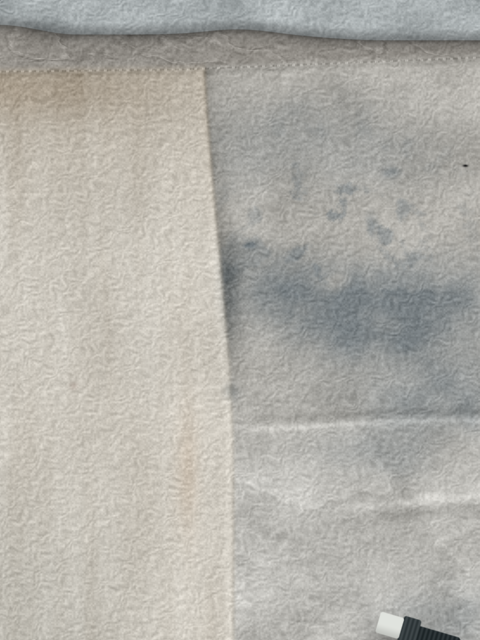
This texture is drawn by a WebGL 1 fragment shader. Its source:

```glsl
precision highp float;
// Worn suede upholstery: a clean beige panel beside a blotchy stained one, under a rolled hem.
uniform vec2 u_resolution;

float hash(vec2 p) {
  vec3 q = fract(vec3(p.xyx) * 0.1031);
  q += dot(q, q.yzx + 33.33);
  return fract((q.x + q.y) * q.z);
}

float noise(vec2 p) {
  vec2 i = floor(p), f = fract(p);
  f = f * f * (3.0 - 2.0 * f);
  return mix(mix(hash(i), hash(i + vec2(1.0, 0.0)), f.x),
             mix(hash(i + vec2(0.0, 1.0)), hash(i + 1.0), f.x), f.y);
}

float fbm(vec2 p) {
  float sum = 0.0, amp = 0.5;
  for (int i = 0; i < 5; i++) {
    sum += amp * noise(p);
    p = mat2(1.6, 1.2, -1.2, 1.6) * p + 7.3;
    amp *= 0.5;
  }
  return sum;
}

float blob(vec2 p, vec2 center, vec2 radius) {
  vec2 d = (p - center) / radius;
  return exp(-dot(d, d));
}

float line(float d, float width) { return exp(-d * d / (width * width)); }

float boxDist(vec2 p, vec2 size, float corner) {
  vec2 d = abs(p) - size + corner;
  return length(max(d, 0.0)) + min(max(d.x, d.y), 0.0) - corner;
}

float fill(float d, float px) { return 1.0 - smoothstep(-px, px, d); }

// Embossed nap of the cloth, lit from the upper left
float grain(vec2 p) {
  vec2 g = p * vec2(165.0, 210.0) + 2.0 * noise(p * 60.0);
  float relief = noise(g) - noise(g + vec2(0.55, 0.7));
  return relief * 0.085 + (noise(p * 370.0) - 0.5) * 0.07;
}

// Fine diagonal creases
float creases(vec2 p, float scale) {
  vec2 q = vec2(p.x + 0.7 * p.y, p.y - 0.35 * p.x) * vec2(scale * 0.45, scale);
  float ridge = fbm(q) - 0.48;
  return line(ridge, 0.025) - line(ridge - 0.045, 0.03);
}

vec3 cleanPanel(vec2 p) {
  vec3 c = mix(vec3(0.70, 0.67, 0.62), vec3(0.785, 0.765, 0.725), smoothstep(0.1, 0.42, p.y));
  c = mix(c, vec3(0.72, 0.71, 0.675), 0.7 * smoothstep(0.62, 1.0, p.y) * smoothstep(0.36, 0.0, p.x));
  c += 0.025 * line(p.x - 0.29, 0.05) * smoothstep(0.15, 0.3, p.y);
  c -= vec3(0.06, 0.075, 0.09) * blob(p, vec2(0.05, 0.14), vec2(0.17, 0.045));
  c -= vec3(0.04, 0.065, 0.085) * blob(p, vec2(0.293, 0.74), vec2(0.018, 0.10));
  c -= vec3(0.08, 0.10, 0.10) * blob(p, vec2(0.115, 0.603), vec2(0.006));
  float brushed = fbm(vec2(p.x * 42.0, p.y * 4.0)) - 0.48;
  return c + brushed * vec3(0.08, 0.09, 0.10) + (fbm(p * 9.0) - 0.48) * 0.06;
}

float stains(vec2 p) {
  vec2 w = p + 0.07 * (vec2(fbm(p * 11.0), fbm(p * 11.0 + 31.0)) - 0.48);
  float s = 0.75 * blob(w, vec2(0.53, 0.475), vec2(0.15, 0.065));
  s += 0.65 * blob(w, vec2(0.69, 0.49), vec2(0.14, 0.075));
  s += 0.60 * blob(w, vec2(0.69, 0.615), vec2(0.13, 0.055));
  s += 0.40 * blob(w, vec2(0.43, 0.43), vec2(0.07, 0.05));
  s += 0.35 * blob(w, vec2(0.59, 0.70), vec2(0.09, 0.035));
  s += 0.35 * blob(w, vec2(0.50, 0.23), vec2(0.18, 0.07));
  s += 0.35 * blob(w, vec2(0.69, 0.96), vec2(0.10, 0.05));
  s -= 0.55 * blob(w, vec2(0.525, 0.445), vec2(0.022, 0.02));
  s *= 0.6 + 0.85 * fbm(p * 22.0);
  // Scattered mottling, densest in the upper middle
  float zone = blob(p, vec2(0.54, 0.35), vec2(0.17, 0.12));
  s += 0.6 * zone * smoothstep(0.54, 0.7, fbm(p * 30.0));
  // Distinct dark marks
  s += 0.8 * blob(w, vec2(0.397, 0.375), vec2(0.011, 0.007));
  s += 0.6 * blob(w, vec2(0.579, 0.345), vec2(0.009, 0.013));
  s += 0.5 * blob(w, vec2(0.618, 0.265), vec2(0.012, 0.009));
  return s;
}

vec3 stainedPanel(vec2 p) {
  vec3 c = mix(vec3(0.69, 0.68, 0.655), vec3(0.745, 0.74, 0.72), smoothstep(0.45, 0.8, p.y));
  c += (fbm(p * 13.0) - 0.48) * 0.20;
  c = mix(c, vec3(0.46, 0.49, 0.505), clamp(stains(p), 0.0, 0.95));
  // Long pulled folds
  float sway = 0.012 * fbm(p * 14.0);
  float reach = smoothstep(0.35, 0.42, p.x);
  float foldA = p.y - 0.665 + 0.04 * (p.x - 0.37) - sway;
  float foldB = p.y - 0.79 + 0.10 * (p.x - 0.55) - sway;
  c += reach * 0.09 * (line(foldA, 0.005) - 0.7 * line(foldA + 0.014, 0.008));
  c += smoothstep(0.5, 0.62, p.x) * 0.07 * (line(foldB, 0.008) - line(foldB - 0.018, 0.009));
  c += 0.035 * smoothstep(0.55, 0.75, p.y) * creases(p, 9.0);
  return mix(c, vec3(0.08), blob(p, vec2(0.727, 0.259), vec2(0.004, 0.002)));
}

void main() {
  float px = 1.0 / u_resolution.y;
  vec2 p = vec2(gl_FragCoord.x, u_resolution.y - gl_FragCoord.y) * px;

  // Two panels meeting at a shaded vertical ridge
  float ridge = p.x - mix(0.317, 0.365, smoothstep(0.0, 0.75, p.y));
  vec3 col = mix(cleanPanel(p), stainedPanel(p), smoothstep(-0.003, 0.006, ridge));
  float shade = smoothstep(-0.004, 0.004, ridge) * exp(-max(ridge, 0.0) * 45.0);
  col -= shade * 0.13 * (1.0 - smoothstep(0.5, 0.68, p.y));
  col -= 0.05 * line(ridge, 0.003);
  col += 0.04 * line(ridge + 0.008, 0.006);
  float smudge = blob(p, vec2(0.358, 0.45), vec2(0.022, 0.065)) + blob(p, vec2(0.354, 0.613), vec2(0.016, 0.013));
  col -= vec3(0.20, 0.18, 0.16) * smudge * (0.5 + fbm(p * 40.0)) * smoothstep(-0.025, 0.01, ridge);

  // Brown strip above the stitched seam
  float seam = p.y - mix(0.112 - 0.012 * p.x, 0.106 - 0.04 * (p.x - 0.35), smoothstep(0.28, 0.32, p.x));
  vec3 strip = vec3(0.565, 0.55, 0.525) + 0.05 * creases(p, 22.0) + 0.12 * (fbm(p * 18.0) - 0.48);
  col = mix(col, strip, 1.0 - smoothstep(-0.012, 0.006, seam));
  float stitch = smoothstep(0.2, 0.4, abs(fract(p.x * 85.0) - 0.5));
  col += line(seam, 0.0018) * (0.14 * stitch - 0.08) - 0.06 * line(seam - 0.005, 0.004);
  col += grain(p);

  // Rolled hem with a cast shadow
  float hem = p.y - 0.039 - 0.015 * smoothstep(0.0, 0.12, p.x)
            + 0.008 * line(p.x - 0.37, 0.07) - 0.009 * smoothstep(0.4, 0.6, p.x);
  col *= 1.0 - 0.42 * exp(-max(hem, 0.0) * 110.0);
  vec3 roll = vec3(0.64, 0.665, 0.67) + 0.22 * (fbm(p * vec2(14.0, 26.0)) - 0.48) + grain(p);
  roll *= 1.0 - 0.28 * smoothstep(-0.022, 0.0, hem);
  col = mix(col, roll, fill(hem, px));

  // Bottle nozzle: dark body, ribbed collar, pale cap
  vec2 b = p - vec2(0.609, 0.977);
  b = vec2(0.96 * b.x + 0.28 * b.y, 0.96 * b.y - 0.28 * b.x);
  col *= 1.0 - 0.3 * blob(b, vec2(0.03, 0.025), vec2(0.06, 0.025));
  float ribs = 0.04 * sin(b.x * 900.0);
  col = mix(col, vec3(0.15, 0.18, 0.19) + ribs, fill(boxDist(b - vec2(0.065, 0.004), vec2(0.048, 0.016), 0.006), px));
  col = mix(col, vec3(0.21, 0.24, 0.25) + ribs, fill(boxDist(b - vec2(0.032, 0.0), vec2(0.014, 0.021), 0.004), px));
  vec3 cap = vec3(0.88, 0.89, 0.87) - 0.12 * smoothstep(0.0, 0.018, b.y);
  col = mix(col, cap, fill(boxDist(b, vec2(0.019, 0.017), 0.004), px));

  gl_FragColor = vec4(clamp(col, 0.0, 1.0), 1.0);
}
```
